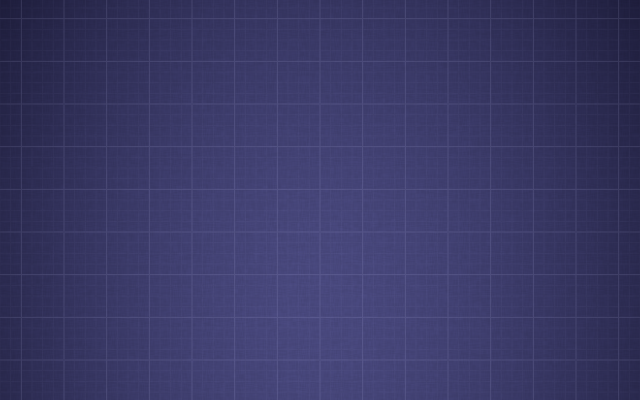
Give the GLSL for this pattern, as a Shadertoy shader.

```glsl
// Blueprint graph paper: fifteen major squares across, each split in four,
// over an indigo glow low in the sheet that darkens towards the corners.
// Fine crossed-thread noise adds a woven grain and slightly uneven ink.

float hash(vec2 p) {
    vec3 q = fract(vec3(p.xyx) * 0.1031);
    q += dot(q, q.yzx + 33.33);
    return fract((q.x + q.y) * q.z);
}

float valueNoise(vec2 p) {
    vec2 cell = floor(p);
    vec2 f = fract(p);
    f = f * f * (3.0 - 2.0 * f);
    return mix(mix(hash(cell), hash(cell + vec2(1, 0)), f.x),
               mix(hash(cell + vec2(0, 1)), hash(cell + vec2(1, 1)), f.x), f.y);
}

// Box-filtered coverage of lines at whole coordinates, per axis.
vec2 lineCoverage(vec2 p, float width, float pixel) {
    vec2 dist = abs(fract(p + 0.5) - 0.5);
    return clamp((0.5 * (width + pixel) - dist) / pixel, 0.0, min(1.0, width / pixel));
}

float gridLines(vec2 p, float width, float pixel) {
    vec2 c = lineCoverage(p, width, pixel);
    return max(c.x, c.y);
}

// Crossed threads, stretched along each axis, centred on zero.
float weave(vec2 p) {
    float across = valueNoise(p * vec2(9.0, 44.0));
    float down = valueNoise(p.yx * vec2(9.0, 44.0) + 71.0);
    return across + down - 1.0;
}

void mainImage(out vec4 fragColor, in vec2 fragCoord) {
    vec2 uv = fragCoord / iResolution.xy;
    float pixel = 15.0 / iResolution.x;
    vec2 sheet = fragCoord * pixel;            // one unit per major square
    vec2 grid = sheet + vec2(0.5, 0.0625);     // offset of the ruled lines

    // Paper with an elliptical glow
    float radius = length((uv - vec2(0.5, 0.25)) * vec2(2.0, 1.0));
    float shade = pow(radius / 1.25, 1.6);
    vec3 color = mix(vec3(0.283, 0.281, 0.490), vec3(0.115, 0.113, 0.232), shade);

    // Woven grain
    color *= 1.0 + 0.045 * weave(sheet);

    // Ruled lines, fainter where the ink is worn
    float wear = 0.75 + 0.5 * valueNoise(sheet * 5.0);
    float minor = gridLines(grid * 4.0, 0.08, pixel * 4.0);
    float major = gridLines(grid, 0.021, pixel);
    float ink = max(0.035 * minor * wear, 0.145 * major * (0.8 + 0.2 * wear));
    color = mix(color, vec3(0.80, 0.80, 0.98), ink);

    fragColor = vec4(color, 1.0);
}
```
